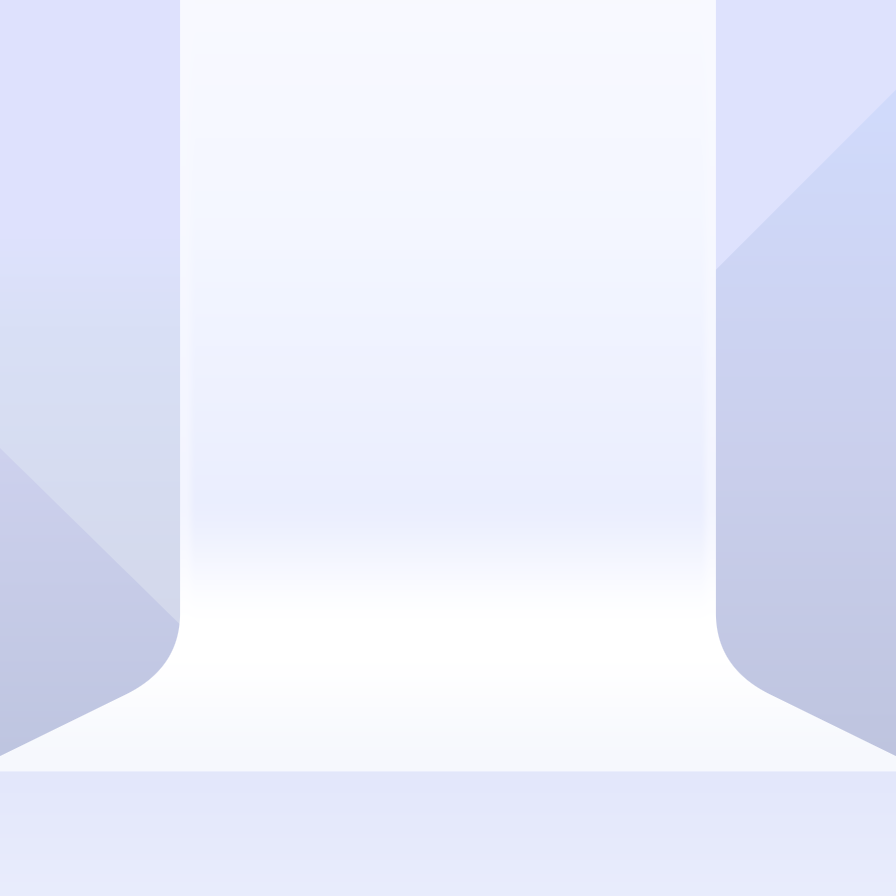
Reproduce this background procedurally as a Shadertoy shader.

```glsl
// A pale studio backdrop: a white paper sheet hangs between two lavender
// walls, curves outward at its foot and ends on a flat front ledge.
// Each surface is a vertical gradient, masked by antialiased edge distances.

// Linear ramp from 0 at height a to 1 at height b.
float ramp(float a, float b, float y) {
    return clamp((y - a) / (b - a), 0.0, 1.0);
}

// Pixel-wide coverage of the region where the signed distance is negative.
float cover(float dist) {
    return clamp(0.5 - dist * iResolution.y, 0.0, 1.0);
}

// Signed distance to the sheet: straight sides, a quadratic bend, flared foot.
float sheetDistance(vec2 p) {
    float drop = max(0.316 - p.y, 0.0);
    float root = sqrt(max(0.01503 - 0.1264 * drop, 0.0));
    float t = clamp((0.1226 - root) / 0.0632, 0.0, 1.0);
    float halfWidth = 0.299 + 0.0605 * t * t + 2.04 * max(0.225 - p.y, 0.0);
    return (abs(p.x - 0.5) - halfWidth) * mix(1.0, 0.44, t);
}

vec3 leftWall(vec2 p) {
    vec3 lit = mix(vec3(0.870, 0.884, 0.992), vec3(0.848, 0.876, 0.961), ramp(0.74, 0.63, p.y));
    lit = mix(lit, vec3(0.828, 0.848, 0.922), ramp(0.63, 0.32, p.y));
    vec3 shade = mix(vec3(0.745, 0.772, 0.878), vec3(0.803, 0.818, 0.930), ramp(0.16, 0.49, p.y));
    return mix(lit, shade, cover((p.y + 0.98 * p.x - 0.5) * 0.714));
}

vec3 rightWall(vec2 p) {
    vec3 lit = vec3(0.872, 0.886, 0.994);
    vec3 shade = mix(vec3(0.745, 0.769, 0.874), vec3(0.793, 0.813, 0.927), ramp(0.16, 0.50, p.y));
    shade = mix(shade, vec3(0.817, 0.856, 0.985), ramp(0.50, 0.88, p.y));
    return mix(lit, shade, cover((p.y - p.x + 0.1) * 0.707));
}

vec3 sheet(vec2 p, float dist) {
    // Hanging part, with a faint bright rim along its sides
    vec3 col = mix(vec3(0.918, 0.932, 0.996), vec3(0.957, 0.967, 1.0), ramp(0.44, 0.76, p.y));
    col = mix(col, vec3(0.973, 0.977, 0.998), ramp(0.76, 1.0, p.y));
    col = mix(col, vec3(0.975, 0.978, 1.0), 0.6 * smoothstep(-0.018, -0.006, dist));

    // Glow in the bend, fading a little toward the front
    vec3 bend = mix(vec3(0.964, 0.972, 0.992), vec3(1.0), smoothstep(0.14, 0.28, p.y));
    return mix(col, bend, smoothstep(0.45, 0.295, p.y));
}

void mainImage(out vec4 fragColor, in vec2 fragCoord) {
    vec2 p = fragCoord / iResolution.xy;
    float dist = sheetDistance(p);

    vec3 col = p.x < 0.5 ? leftWall(p) : rightWall(p);
    col = mix(col, sheet(p, dist), cover(dist));

    // Front ledge
    vec3 ledge = mix(vec3(0.912, 0.926, 0.988), vec3(0.888, 0.904, 0.982), ramp(0.0, 0.139, p.y));
    col = mix(col, ledge, cover(p.y - 0.139));

    fragColor = vec4(col, 1.0);
}
```
